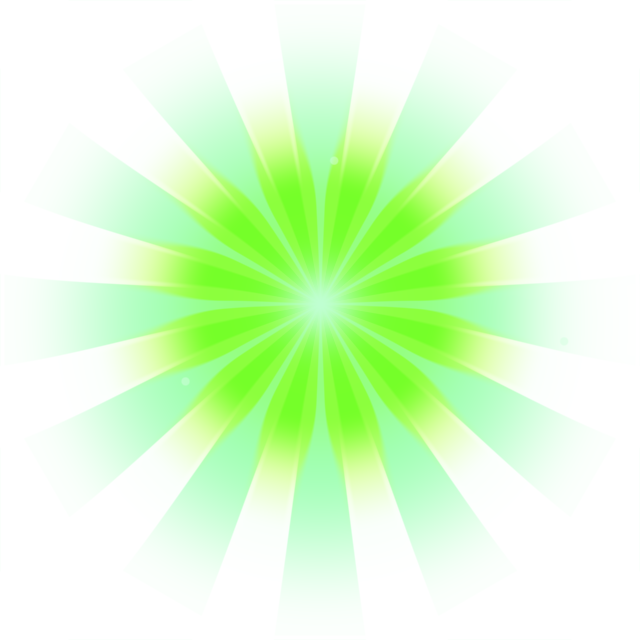
Reproduce this background procedurally as a WebGL 2 fragment shader.

```glsl
#version 300 es
precision highp float;

uniform vec2 u_resolution;
out vec4 outColor;

#define RAY_COUNT 12.0
#define RAY_HALF_ANGLE 0.143
#define GAP_HALF_ANGLE 0.042
#define RAY_LENGTH 0.493
#define GLOW_CENTER vec2(0.001, 0.025)
#define SPARK_COUNT 3
#define SPARK_RADIUS 0.008

const float TAU = 6.2831853;
const vec3 WHITE = vec3(1.0);
const vec3 MINT = vec3(0.60, 1.0, 0.70);
const vec3 LEAF = vec3(0.55, 1.0, 0.24);
const vec3 DEEP_LEAF = vec3(0.46, 1.0, 0.16);
const vec3 LEMON = vec3(0.79, 1.0, 0.40);
const vec3 CORE = vec3(0.75, 1.0, 0.82);

// Signed angle to the axis of the nearest ray
float rayAngle(vec2 p) {
    float spacing = TAU / RAY_COUNT;
    return mod(atan(p.y, p.x) + 0.5 * spacing, spacing) - 0.5 * spacing;
}

// Soft wedge around the ray axis, 1 inside
float wedge(float angle, float halfAngle, float soft) {
    return 1.0 - smoothstep(halfAngle - soft, halfAngle + soft, angle);
}

// Small discs spread along a widening spiral
float sparks(vec2 p) {
    float sum = 0.0;
    for (int i = 0; i < SPARK_COUNT; i++) {
        float k = float(i);
        float turn = 1.482 + 1.819 * k + 0.269 * k * k;
        float reach = 0.25 - 0.1045 * k + 0.0855 * k * k;
        float d = length(p - reach * vec2(cos(turn), sin(turn)));
        sum += 1.0 - smoothstep(0.6 * SPARK_RADIUS, SPARK_RADIUS, d);
    }
    return sum;
}

void main() {
    float side = min(u_resolution.x, u_resolution.y);
    vec2 p = (gl_FragCoord.xy - 0.5 * u_resolution) / side;
    float pixel = 1.0 / side;
    float radius = length(p);
    float glowRadius = length(p - GLOW_CENTER);

    // Rays meet at the raised glow and spread evenly at the rim
    vec2 q = p - GLOW_CENTER * (1.0 - smoothstep(0.1, 0.5, radius));
    float signedAngle = rayAngle(q);
    float angle = abs(signedAngle);
    float soft = pixel / max(length(q), 0.01);

    // Pale halo and mint rays with straight ends
    float halo = 1.0 - smoothstep(0.28, 0.44, radius);
    vec3 color = mix(WHITE, MINT, 0.07 * halo);
    float along = radius * cos(signedAngle);
    float ray = wedge(angle, RAY_HALF_ANGLE, soft);
    float tip = 1.0 - smoothstep(RAY_LENGTH - pixel, RAY_LENGTH + pixel, along);
    tip = max(tip, step(0.5 - pixel, max(abs(p.x), abs(p.y))));
    float rayFade = 0.93 * (1.0 - smoothstep(0.19, 0.49, radius)) + 0.04;
    rayFade *= 1.0 - 0.65 * smoothstep(0.25, 0.43, p.x) * wedge(abs(p.y), 0.08, 0.03);
    color = mix(color, MINT, ray * tip * rayFade);

    // Green petals; their gaps widen to the full ray outward
    float opening = smoothstep(0.15, 0.32, glowRadius);
    float gapAngle = mix(GAP_HALF_ANGLE, RAY_HALF_ANGLE, opening);
    float gap = wedge(angle, gapAngle, soft + 0.035 * opening);
    float petalFade = 1.0 - smoothstep(0.18, 0.365, glowRadius);
    vec3 petal = mix(LEAF, DEEP_LEAF, smoothstep(0.155, 0.185, angle));
    petal = mix(petal, LEMON, smoothstep(0.17, 0.29, glowRadius));
    float gapCover = mix(0.45, 0.08, smoothstep(0.12, 0.28, glowRadius));
    color = mix(color, petal, petalFade * mix(1.0, gapCover, gap));

    // Pale seams on the ray edges
    float seam = 1.0 - smoothstep(0.0, 0.022, abs(angle - RAY_HALF_ANGLE - 0.015));
    float seamBand = smoothstep(0.2, 0.28, radius) * halo;
    color = mix(color, WHITE, 0.28 * seam * seamBand);

    // Bright core and sparks
    float core = exp(-glowRadius * glowRadius / 0.0035);
    color = mix(color, CORE, core);
    color = mix(color, mix(CORE, WHITE, 0.3), 0.5 * sparks(p));

    outColor = vec4(color, 1.0);
}
```
